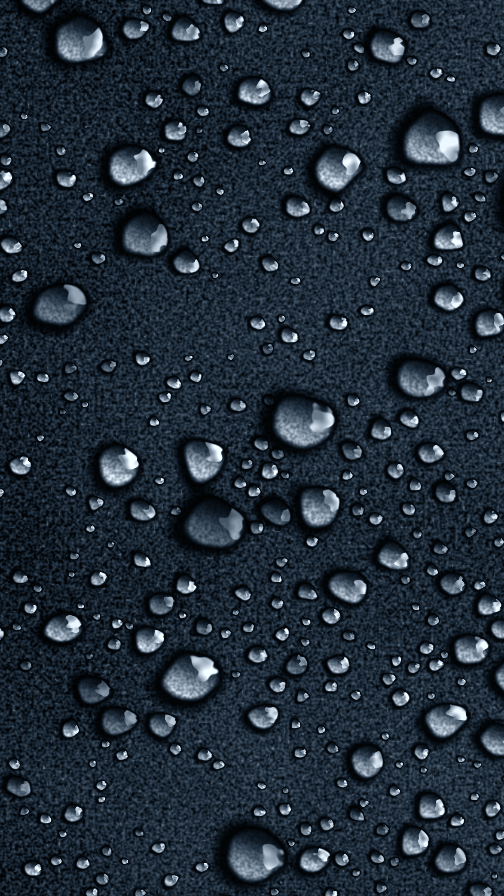
Reproduce this texture procedurally as a Shadertoy shader.

```glsl
#define LAYERS 4
#define LARGEST_CELL 0.2
#define CELL_SHRINK 0.62
#define DROP_SIZE 0.275
#define DROP_DENSITY 0.62
#define GROUND_TONE 0.15
#define GRAIN_SCALE 165.0
#define GRAIN_CONTRAST 0.19
#define SHADOW_DEPTH 0.9
#define BODY_TONE 0.72
#define GLARE_TONE 1.0

vec2 hash2(vec2 p) {
    vec3 q = fract(p.xyx * vec3(0.1031, 0.1030, 0.0973));
    q += dot(q, q.yzx + 33.33);
    return fract((q.xx + q.yz) * q.zy);
}

mat2 rotation(float angle) {
    float c = cos(angle), s = sin(angle);
    return mat2(c, s, -s, c);
}

float cornerSlope(vec2 cell, vec2 offset) {
    float angle = 6.2832 * hash2(cell + 71.0).x;
    return dot(vec2(cos(angle), sin(angle)), offset);
}

float gradientNoise(vec2 p) {
    vec2 i = floor(p), f = fract(p);
    vec2 u = f * f * f * (f * (f * 6.0 - 15.0) + 10.0);
    vec2 e = vec2(0.0, 1.0);
    float low = mix(cornerSlope(i, f), cornerSlope(i + e.yx, f - e.yx), u.x);
    float high = mix(cornerSlope(i + e.xy, f - e.xy), cornerSlope(i + e.yy, f - e.yy), u.x);
    return 1.4 * mix(low, high, u.y);
}

// Cool slate ramp from black to pale blue
vec3 slate(float tone) {
    float tint = 0.07 * (1.0 - exp(-9.0 * tone)) * (1.0 - 0.4 * tone * tone * tone);
    return vec3(tone - tint, tone, tone + tint);
}

// Wobbly oval tapering to the right, unit radius
float dropDistance(vec2 q, float taper, vec2 seed) {
    q.y /= max(0.4, 1.0 - taper * q.x);
    float wobble = gradientNoise(q / (length(q) + 0.25) * 1.1 + seed);
    return length(q) * (1.0 + 0.2 * wobble) - 1.0;
}

// Drops gather at the lower right and the upper left
float crowding(vec2 p) {
    vec2 a = p - vec2(0.72, 0.42), b = p - vec2(0.25, 1.62);
    return 0.45 + 0.8 * exp(-4.0 * dot(a, a)) + 0.5 * exp(-5.0 * dot(b, b))
        + 0.5 * gradientNoise(p * 3.0 + 8.0);
}

float groundTone(vec2 p, float grain) {
    float patches = gradientNoise(p * 2.3 + 4.0) + 0.5 * gradientNoise(p * 7.0);
    float light = 0.74 + 0.36 * smoothstep(0.0, 0.6, p.x) + 0.25 * patches;
    float specks = smoothstep(0.4, 0.8, gradientNoise(p * GRAIN_SCALE * 0.8 + 31.0));
    return max(0.015, GROUND_TONE * light + GRAIN_CONTRAST * grain + 0.16 * specks);
}

float layerCell(int k) { return LARGEST_CELL * pow(CELL_SHRINK, float(k)); }
mat2 layerTurn(int k) { return rotation(0.35 + 0.8 * float(k)); }
vec2 dropSeed(int k, vec2 cell) { return cell + 200.0 + 57.0 * float(k); }
vec2 neighbour(int n) { return vec2(n % 3 - 1, n / 3 - 1); }

// Centre and radius on the canvas; radius is zero for an empty cell
vec3 findDrop(int k, vec2 cell) {
    vec2 seed = dropSeed(k, cell), pick = hash2(seed);
    vec2 centre = layerTurn(k) * (cell + 0.5 + 0.46 * (hash2(seed + 3.0) - 0.5)) * layerCell(k);
    float density = (DROP_DENSITY - 0.04 * float(k)) * crowding(centre);
    float radius = DROP_SIZE * mix(0.45, 1.0, pick.y) * layerCell(k);
    return vec3(centre, pick.x < density ? radius : 0.0);
}

// True where a drop of a larger layer already takes the space
bool isCrowdedOut(int layer, vec3 small) {
    for (int k = 0; k < layer; k++) {
        vec2 home = floor(small.xy * layerTurn(k) / layerCell(k));
        for (int n = 0; n < 9; n++) {
            vec3 large = findDrop(k, home + neighbour(n));
            if (large.z > 0.0 && distance(large.xy, small.xy) < 1.25 * (large.z + small.z)) return true;
        }
    }
    return false;
}

// Lays one drop with its shadow over the tone beneath
float addDrop(float tone, vec2 w, float pixel, vec2 seed, float grain) {
    vec2 shape = hash2(seed + 5.0), look = hash2(seed + 9.0);
    vec2 q = rotation(mix(-0.4, 0.6, shape.x)) * w;
    q.x /= mix(1.0, 1.35, shape.y);
    float taper = 0.4 * look.x * look.x, shine = mix(0.45, 1.1, sqrt(look.y));
    float d = dropDistance(q, taper, seed);

    // Shadow to the lower left and a dark contact line
    float shadow = smoothstep(0.5, -0.05, dropDistance(q + vec2(0.17, 0.08), taper, seed));
    tone *= 1.0 - SHADOW_DEPTH * max(shadow, 0.8 * smoothstep(0.2, 0.0, d));

    // Body glows at the lower left and darkens toward the top rim
    float glow = smoothstep(-0.7, 0.7, dot(w, vec2(-0.3, -0.8)));
    float body = mix(0.09, BODY_TONE, glow) * shine * (1.0 + 0.4 * grain);
    body *= mix(0.08, 1.0, smoothstep(0.0, -0.26, d));

    // Ragged window reflection at the right end
    vec2 g = (q - vec2(0.55, 0.15)) * vec2(1.3, 0.85);
    float soft = max(0.06, pixel);
    float glare = smoothstep(soft, -soft, length(g) - 0.47 + 0.4 * gradientNoise(q * 2.2 + seed * 1.7));
    glare *= smoothstep(-0.03, -0.11 - pixel, d);
    float sheen = GLARE_TONE * clamp(0.85 + 0.4 * g.x + 0.5 * gradientNoise(q * 2.0 - seed), 0.5, 1.0);
    body = mix(body, sheen, glare * min(shine, 1.0));
    return mix(tone, body, smoothstep(pixel, -pixel, d));
}

void mainImage(out vec4 fragColor, in vec2 fragCoord) {
    vec2 p = fragCoord / iResolution.x;
    float grain = 0.8 * gradientNoise(p * GRAIN_SCALE) + 0.5 * gradientNoise(p * GRAIN_SCALE * 0.53 + 17.0);
    float tone = groundTone(p, grain);
    for (int k = LAYERS - 1; k >= 0; k--) {
        vec2 home = floor(p * layerTurn(k) / layerCell(k));
        for (int n = 0; n < 9; n++) {
            vec2 cell = home + neighbour(n);
            vec3 drop = findDrop(k, cell);
            vec2 w = (p - drop.xy) / max(drop.z, 1e-5);
            if (drop.z == 0.0 || dot(w, w) > 6.0 || isCrowdedOut(k, drop)) continue;
            tone = addDrop(tone, w, 0.8 / (iResolution.x * drop.z), dropSeed(k, cell) * 0.37, grain);
        }
    }
    fragColor = vec4(clamp(slate(tone), 0.0, 1.0), 1.0);
}
```
